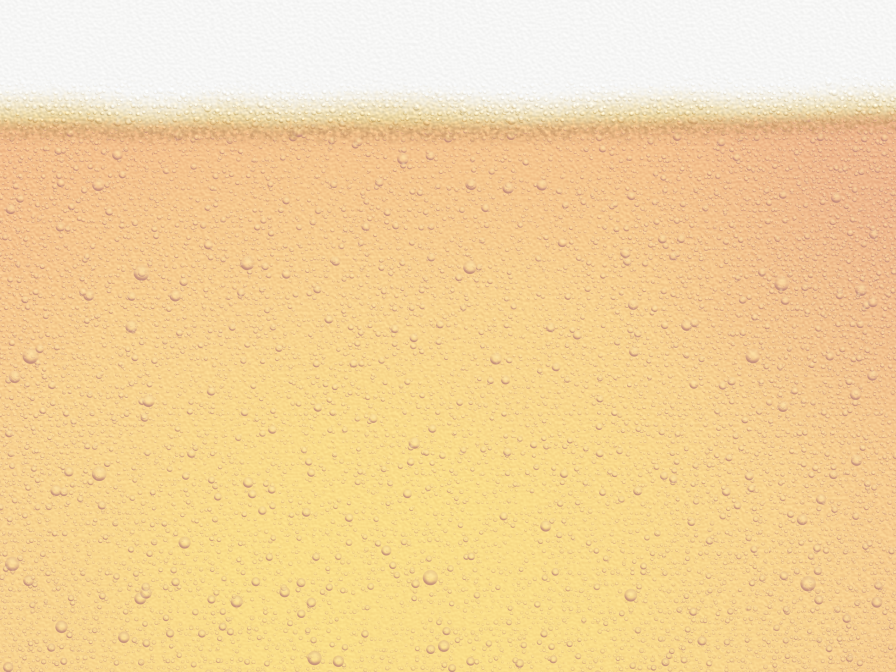
Give the GLSL for this texture, as a Shadertoy shader.

```glsl
// Golden sparkling drink: pale foam over amber liquid covered in small lit bubbles.

#define GLOW_CENTER vec2(0.60, 0.10)
#define FOAM_LEVEL 0.810
#define FOAM_FADE 0.060
#define GRAIN_SCALE 215.0
#define GRAIN_STRENGTH 0.066
#define RIM_STRENGTH 0.80
#define GLINT_STRENGTH 0.60
#define BUBBLE_LAYERS 6
#define LIGHT_DIR vec2(0.30, 0.954)

vec4 hash4(vec2 p) {
    vec4 q = fract(p.xyxy * vec4(0.1031, 0.1030, 0.0973, 0.1099));
    q += dot(q, q.wzxy + 33.33);
    return fract((q.xxyz + q.yzzw) * q.zywx);
}

float gradientDot(vec2 cell, vec2 offset) {
    float angle = 6.2832 * hash4(cell).x;
    return dot(vec2(cos(angle), sin(angle)), offset);
}

float gradientNoise(vec2 p) {
    vec2 i = floor(p), f = fract(p);
    vec2 u = f * f * f * (f * (f * 6.0 - 15.0) + 10.0);
    vec2 e = vec2(1.0, 0.0);
    return mix(mix(gradientDot(i, f), gradientDot(i + e, f - e), u.x),
               mix(gradientDot(i + e.yx, f - e.yx), gradientDot(i + 1.0, f - 1.0), u.x), u.y);
}

float fbm(vec2 p) {
    float sum = 0.0, amp = 0.6;
    for (int i = 0; i < 3; i++) {
        sum += amp * gradientNoise(p);
        p = p * 2.03 + 17.3;
        amp *= 0.5;
    }
    return sum;
}

// Relief from the slope of fine noise, lit along LIGHT_DIR
float emboss(vec2 p) {
    return gradientNoise(p) - gradientNoise(p + 0.45 * LIGHT_DIR);
}

// One jittered bubble per cell: x = shaded lower rim, y = bright glint
vec2 bubbleLayer(vec2 p, float cell, float radius, float density, float seed) {
    vec2 grid = p / cell + seed * vec2(0.37, 0.61);
    grid.x += 0.5 * mod(floor(grid.y), 2.0);
    vec4 rnd = hash4(floor(grid) + seed * 31.7);
    float r = radius * mix(0.6, 1.0, rnd.z);
    float room = 1.0 - 2.0 * r / cell;
    vec2 d = (fract(grid) - 0.5 - room * (rnd.xy - 0.5)) * cell / r;
    float dist = length(d);
    float aa = 0.7 / (iResolution.y * r);
    float disc = 1.0 - smoothstep(1.0 - aa, 1.0 + aa, dist);
    float ring = 1.0 - smoothstep(0.0, 0.4, p.y);
    float lower = smoothstep(-0.2, 0.8, dot(d, -LIGHT_DIR));
    float rim = disc * smoothstep(0.25, 0.9, dist) * mix(lower, 1.0, 0.12 + 0.22 * ring);
    vec2 g = d - 0.28 * LIGHT_DIR;
    float glint = disc * exp(-3.0 * dot(g, g)) * (1.0 - 0.3 * ring);
    return vec2(rim, glint) * step(rnd.w, density);
}

vec3 liquidColor(vec2 p) {
    vec3 yellow = vec3(0.980, 0.872, 0.535);
    vec3 gold = vec3(0.972, 0.825, 0.562);
    vec3 amber = vec3(0.955, 0.745, 0.550);
    float reach = length((p - GLOW_CENTER) * vec2(0.75, 1.0));
    float warmth = smoothstep(0.04, 0.90, reach) + 0.12 * fbm(p * 4.0);
    vec3 color = warmth < 0.5 ? mix(yellow, gold, clamp(warmth * 2.0, 0.0, 1.0))
                              : mix(gold, amber, clamp(warmth * 2.0 - 1.0, 0.0, 1.0));
    return color - smoothstep(0.9, 1.33, p.x) * smoothstep(0.2, 0.7, p.y) * vec3(0.02, 0.03, 0.0);
}

void mainImage(out vec4 fragColor, in vec2 fragCoord) {
    vec2 p = fragCoord / iResolution.y;
    float side = smoothstep(0.15, 0.75, abs(p.x - 0.58));
    float relief = emboss(p * GRAIN_SCALE) + 0.4 * emboss(p.yx * GRAIN_SCALE * 0.6 + 9.0);

    // Amber body with fine condensation
    vec3 liquid = liquidColor(p);
    float roughness = mix(0.6, 1.0, smoothstep(0.05, 0.7, p.y)) + 0.3 * side;
    liquid -= GRAIN_STRENGTH * roughness * relief * vec3(0.6, 1.0, 0.9);

    // Bubbles, from dense tiny ones to sparse large ones
    vec2 bubbles = vec2(0.0);
    float cell = 0.0082, radius = 0.0029, density = 0.55 + 0.2 * side;
    for (int i = 0; i < BUBBLE_LAYERS; i++) {
        vec2 layer = bubbleLayer(p, cell, radius, density, float(i) + 1.0);
        float weight = mix(0.55 * roughness, 1.0, smoothstep(0.0, 3.0, float(i)));
        bubbles = max(bubbles * (1.0 - 0.5 * layer.y), layer * weight);
        cell *= 1.78;
        radius *= 1.34;
        density *= 0.90;
    }
    liquid = mix(liquid, vec3(0.72, 0.50, 0.47), RIM_STRENGTH * bubbles.x);
    liquid = mix(liquid, vec3(1.0, 0.91, 0.68), GLINT_STRENGTH * bubbles.y);

    // Foam fading from a yellow fringe to white
    float bend = (p.x - 0.5) / 0.8;
    float edge = FOAM_LEVEL + 0.014 * bend * bend + 0.004 * gradientNoise(p * vec2(9.0, 2.0));
    float h = p.y - edge;
    float froth = gradientNoise(p * 140.0) + 0.5 * gradientNoise(p * 260.0);
    float drift = gradientNoise(vec2(p.x * 5.0, 3.3));
    float fade = smoothstep(-0.014, FOAM_FADE, h + 0.009 * froth + 0.014 * drift);
    vec3 foam = mix(vec3(0.91, 0.81, 0.55), vec3(0.966, 0.966, 0.962), fade);
    foam -= mix(0.14, 0.030, fade) * relief;

    // Froth bubbles, thinning out upward
    vec2 frothBubbles = max(bubbleLayer(p, 0.0105, 0.0042, 0.7, 7.0),
                            bubbleLayer(p, 0.021, 0.0062, 0.4, 9.0));
    float fringe = 1.0 - smoothstep(0.0, 0.085, h);
    foam += fringe * (0.12 * frothBubbles.y - 0.17 * frothBubbles.x) * vec3(0.6, 0.8, 1.2);

    // Join the two with a soft, speckled darker band
    vec3 color = mix(liquid, foam, smoothstep(-0.018, 0.014, h + 0.014 * froth));
    float band = exp(-pow((h + 0.006 + 0.006 * froth) / 0.014, 2.0));
    float speck = clamp(0.32 + 0.8 * froth + 0.5 * frothBubbles.x, 0.0, 0.8);
    color = mix(color, vec3(0.79, 0.59, 0.41), band * speck);

    fragColor = vec4(clamp(color, 0.0, 1.0), 1.0);
}
```
